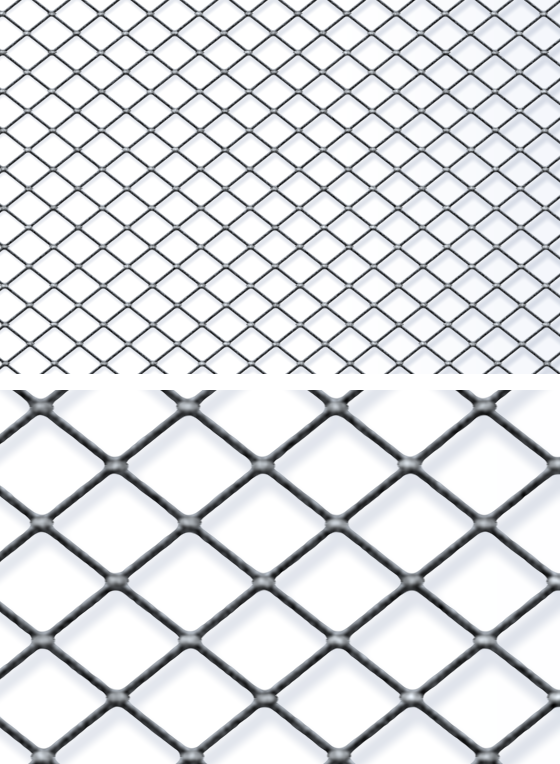
Top, the full canvas; bottom, a detail of the centre.
Reproduce this pattern procedurally as a WebGL 2 fragment shader.

```glsl
#version 300 es
precision highp float;

uniform vec2 u_resolution;
out vec4 outColor;

vec2 hash2(vec2 p) {
    p = vec2(dot(p, vec2(127.1, 311.7)), dot(p, vec2(269.5, 183.3)));
    return fract(sin(p) * 43758.5);
}

float gradientNoise(vec2 p) {
    vec2 i = floor(p), f = p - i;
    vec2 w = f * f * (3.0 - 2.0 * f);
    float a = dot(hash2(i) * 2.0 - 1.0, f);
    float b = dot(hash2(i + vec2(1, 0)) * 2.0 - 1.0, f - vec2(1, 0));
    float c = dot(hash2(i + vec2(0, 1)) * 2.0 - 1.0, f - vec2(0, 1));
    float d = dot(hash2(i + 1.0) * 2.0 - 1.0, f - 1.0);
    return mix(mix(a, b, w.x), mix(c, d, w.x), w.y);
}

float smoothMin(float a, float b, float k) {
    float h = max(k - abs(a - b), 0.0) / k;
    return min(a, b) - h * h * k * 0.25;
}

// Diagonal lattice coordinates: strands lie on whole numbers of either axis
vec2 lattice(vec2 p) {
    vec2 q = p - vec2(0.1387, 0.8594);
    q.x += 0.009 * q.y;
    q /= vec2(0.1316, 0.1039);
    return vec2(q.x + q.y, q.x - q.y);
}

// Signed distances to the nearest strand of each direction
vec2 strandOffsets(vec2 p) {
    vec2 uv = lattice(p);
    return (uv - round(uv)) / 12.26;
}

float meshDistance(vec2 p) {
    vec2 d = abs(strandOffsets(p));
    return smoothMin(d.x, d.y, 0.009);
}

void main() {
    vec2 p = gl_FragCoord.xy / u_resolution.y;
    float across = gl_FragCoord.x / u_resolution.x;
    float aa = 0.8 / u_resolution.y;

    // White ground with a cool tint towards the right
    vec3 color = mix(vec3(1.0), vec3(0.955, 0.965, 0.985), smoothstep(0.55, 1.1, across));

    // Soft cast shadow, falling further away on the right
    vec2 drop = mix(vec2(0.003, -0.006), vec2(0.007, -0.017), across);
    float blur = mix(0.009, 0.017, across);
    float shadow = 1.0 - smoothstep(0.001, blur, meshDistance(p - drop));
    color = mix(color, vec3(0.80, 0.825, 0.875), shadow * mix(0.42, 0.72, across));

    // Strands with slightly rough edges
    vec2 offsets = strandOffsets(p);
    float grain = gradientNoise(p * 190.0);
    float wear = gradientNoise(p * 70.0 + 31.0);
    float halfWidth = 0.0037 + 0.0007 * wear + 0.0005 * grain;
    float body = meshDistance(p) - halfWidth;

    // Light upper edge, dark lower edge
    float side = abs(offsets.x) < abs(offsets.y) ? offsets.x : -offsets.y;
    float tone = mix(0.17, 0.64, smoothstep(-0.0012, 0.0036, side));
    tone += 0.22 * grain + 0.14 * wear;
    vec3 metal = tone * vec3(0.96, 1.0, 1.05);

    // Flattened silver joints, each a little different
    vec2 id = round(lattice(p));
    vec2 vary = hash2(id) - 0.5;
    vec2 joint = vec2(offsets.x + offsets.y, offsets.x - offsets.y) * 6.13 * vec2(0.1316, 0.1039);
    joint += vary * vec2(0.003, 0.002);
    float plate = length(joint / vec2(0.0105, 0.0058)) - 1.0;
    float glint = length((joint - vec2(-0.001, 0.001)) / vec2(0.0075, 0.0036));
    float silver = 0.45 + 0.34 * exp(-glint * glint) + 0.16 * vary.x + 0.25 * grain;
    silver -= 0.2 * smoothstep(0.001, 0.005, -joint.y);
    metal = mix(metal, silver * vec3(0.97, 1.0, 1.03), 1.0 - smoothstep(-0.3, 0.25, plate));
    body = min(body, plate * 0.0058);

    color = mix(color, metal, 1.0 - smoothstep(-aa, aa, body));
    outColor = vec4(clamp(color, 0.0, 1.0), 1.0);
}
```
